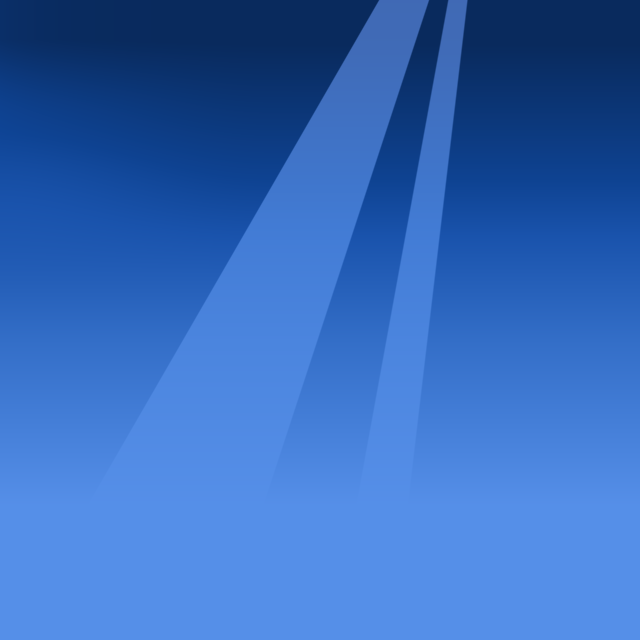
This background is drawn by a WebGL 2 fragment shader. Its source:

```glsl
#version 300 es
precision highp float;

uniform vec2 u_resolution;
out vec4 fragColor;

// Linear 0..1 ramp between two depths
float ramp(float from, float to, float depth) {
    return clamp((depth - from) / (to - from), 0.0, 1.0);
}

// Water colour from the dark top to the pale floor
vec3 waterColor(float depth) {
    vec3 color = vec3(0.035, 0.165, 0.365);
    color = mix(color, vec3(0.055, 0.260, 0.570), ramp(0.07, 0.28, depth));
    color = mix(color, vec3(0.100, 0.325, 0.675), ramp(0.28, 0.37, depth));
    color = mix(color, vec3(0.200, 0.430, 0.780), ramp(0.37, 0.53, depth));
    return mix(color, vec3(0.335, 0.560, 0.910), ramp(0.53, 0.79, depth));
}

// Slanted beam: each edge holds its x at the top and its drift per depth
float beam(vec2 p, vec2 leftEdge, vec2 rightEdge, float blur) {
    float left = leftEdge.x - leftEdge.y * p.y;
    float right = rightEdge.x - rightEdge.y * p.y;
    return smoothstep(-blur, blur, p.x - left) * smoothstep(-blur, blur, right - p.x);
}

void main() {
    vec2 p = gl_FragCoord.xy / u_resolution;
    p.y = 1.0 - p.y;
    float blur = 1.0 / u_resolution.x;

    // The dark band lifts toward the left side
    float lift = 0.07 * (1.0 - smoothstep(0.0, 0.42, p.x));
    lift *= smoothstep(0.03, 0.18, p.y) * (1.0 - smoothstep(0.25, 0.45, p.y));
    vec3 color = waterColor(p.y + lift);

    // Faint glow at the upper left corner
    color += vec3(0.005, 0.02, 0.045) * exp(-p.x * 14.0) * (1.0 - smoothstep(0.1, 0.3, p.y));

    // Two light beams that dissolve into the floor colour
    float light = beam(p, vec2(0.5925, 0.577), vec2(0.6705, 0.328), blur);
    light = max(light, beam(p, vec2(0.7005, 0.182), vec2(0.7305, 0.118), blur));
    vec3 beamColor = mix(vec3(0.350, 0.525, 0.865), vec3(0.335, 0.560, 0.910), ramp(0.0, 0.35, p.y));
    color = mix(color, beamColor, 0.69 * light);

    fragColor = vec4(color, 1.0);
}
```
